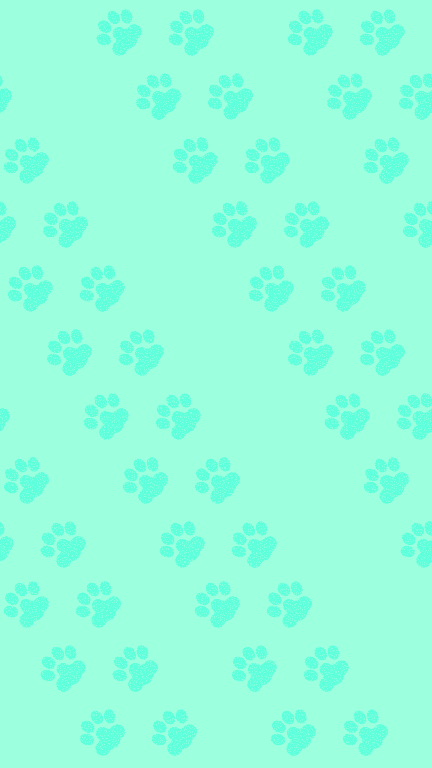
Reproduce this pattern procedurally as a Shadertoy shader.

```glsl
// Mint ground with diagonal trails of speckled paw prints: twelve rows of
// paired prints, each row stepping right and wrapping at the canvas width.
// A paw is a smooth union of pad circles plus a fan of tilted ellipses.

vec2 hash2(vec2 c) {
    return fract(sin(vec2(dot(c, vec2(127.1, 311.7)), dot(c, vec2(269.5, 183.3)))) * 43758.55);
}

// Cellular noise: distance to the nearest scattered point
float cellular(vec2 p) {
    vec2 cell = floor(p);
    float nearest = 2.0;
    for (int j = -1; j <= 1; j++)
        for (int i = -1; i <= 1; i++) {
            vec2 c = cell + vec2(i, j);
            nearest = min(nearest, length(c + hash2(c) - p));
        }
    return nearest;
}

float smoothMin(float a, float b, float k) {
    float h = max(k - abs(a - b), 0.0) / k;
    return min(a, b) - h * h * k * 0.25;
}

float ellipse(vec2 p, vec2 radii) {
    return (length(p / radii) - 1.0) * min(radii.x, radii.y);
}

// Paw about 68 units wide, toes pointing to the upper left
float paw(vec2 p) {
    // Pad: a core with three lobes
    float d = length(p - vec2(12.0, -9.0)) - 15.0;
    d = smoothMin(d, length(p - vec2(0.0, -0.5)) - 9.5, 4.0);
    d = smoothMin(d, length(p - vec2(23.0, 2.0)) - 11.0, 4.0);
    d = smoothMin(d, length(p - vec2(1.0, -23.0)) - 11.0, 4.0);

    // Four toes fanned around the pad
    for (int i = 0; i < 4; i++) {
        float k = float(i);
        float fan = radians(187.0 - 34.3 * k);
        float tilt = radians(163.0 - 18.0 * k);
        vec2 q = p - vec2(8.0, -6.0) - (31.0 + 2.5 * sin(k * 1.05)) * vec2(cos(fan), sin(fan));
        vec2 axis = vec2(cos(tilt), sin(tilt));
        q = vec2(dot(q, axis), dot(q, vec2(-axis.y, axis.x)));
        d = min(d, ellipse(q, vec2(10.8, 8.4)));
    }
    return d;
}

void mainImage(out vec4 fragColor, in vec2 fragCoord) {
    // Canvas is 432 x 768 units, measured from the top left
    float unit = 768.0 / iResolution.y;
    vec2 p = vec2(fragCoord.x, iResolution.y - fragCoord.y) * unit;

    // Row and its start; the last three rows sit slightly up and left
    float seam = 4.0 * step(575.0, p.y);
    float y = p.y + seam - 33.0;
    float row = floor(y / 64.0 + 0.5);
    float start = 119.0 + 38.0 * row - seam + 1.2 * mod(row, 2.0);

    // Two pairs per row, 191 apart, prints in a pair 72 apart
    float x = mod(p.x - start + 24.0, 432.0) - 24.0;
    x -= 191.0 * step(167.0, x);
    x -= 72.0 * step(36.0, x);
    vec2 local = vec2(x, row * 64.0 - y) * 1.5;

    // Grain lightens the fill and roughens the rim
    float grain = cellular(p * 0.47);
    float soft = 0.75 * unit;
    float d = paw(local) + 0.9 * (0.45 - grain);
    float mask = 1.0 - smoothstep(-soft, soft, d);
    float speck = 1.0 - smoothstep(0.16, 0.36, grain);

    vec3 ground = vec3(0.61, 1.0, 0.87);
    vec3 fill = mix(vec3(0.37, 1.0, 0.86), vec3(0.52, 1.0, 0.87), speck);
    fragColor = vec4(mix(ground, fill, mask), 1.0);
}
```
